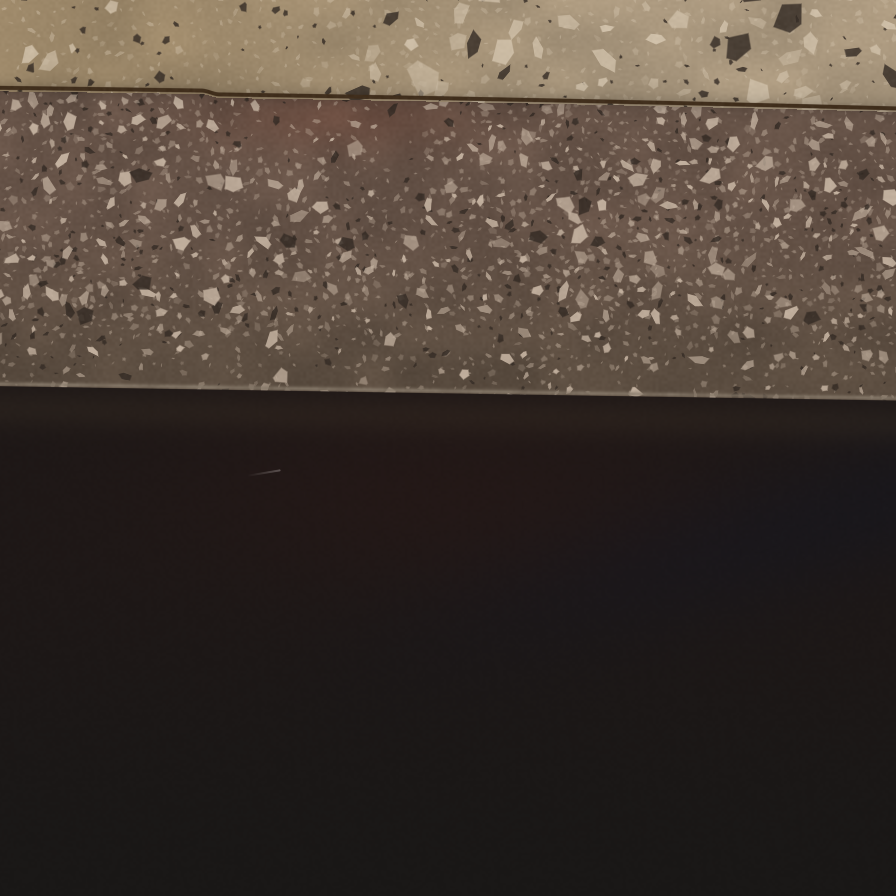
A WebGL 2 fragment shader for this texture:

```glsl
#version 300 es
precision highp float;
// Two bands of chipped terrazzo, pale over brown, above a dark shadowed face.

#define PALE_CELLS 27.0
#define COARSE_CELLS 47.0
#define FINE_CELLS 92.0
#define JOINT_WIDTH 0.0022
#define LIP_WIDTH 0.0026
#define GRAIN 0.025

uniform vec2 u_resolution;
out vec4 fragColor;

const vec3 PALE_CHIP = vec3(0.82, 0.76, 0.67);
const vec3 BROWN_CHIP = vec3(0.76, 0.69, 0.62);
const vec3 DARK_CHIP = vec3(0.20, 0.165, 0.14);

float hash(vec2 p) {
    return fract(sin(dot(p, vec2(127.1, 311.7))) * 43758.5453);
}

float noise(vec2 p) {
    vec2 i = floor(p), f = fract(p);
    f = f * f * (3.0 - 2.0 * f);
    return mix(mix(hash(i), hash(i + vec2(1, 0)), f.x),
               mix(hash(i + vec2(0, 1)), hash(i + vec2(1, 1)), f.x), f.y);
}

float blob(vec2 p, vec2 centre, vec2 radius) {
    vec2 q = (p - centre) / radius;
    return exp(-dot(q, q));
}

// Share of cells that hold a chip
float paleDensity(vec2 p) {
    return 0.28 + 0.62 * smoothstep(0.34, 0.42, p.x)
         + 0.45 * blob(p, vec2(0.03, 0.96), vec2(0.06))
         - 0.3 * blob(p, vec2(0.58, 0.91), vec2(0.05, 0.03));
}

float brownDensity(vec2 p) {
    float clear = blob(p, vec2(0.40, 0.87), vec2(0.13, 0.05));
    float lowFade = smoothstep(0.55, 0.68, p.y);
    return (0.4 + 0.42 * lowFade) * (1.0 - 0.75 * clear)
         * (0.65 + 0.6 * noise(p * 9.0));
}

// Distance to an irregular five-sided stone
float stone(vec2 p, vec2 id, float radius) {
    float angle = 6.2832 * hash(id + 3.7);
    float c = cos(angle), s = sin(angle);
    p = mat2(c, s, -s, c) * p;
    p.y *= 1.0 + 1.3 * hash(id + 8.2);
    float d = -1.0;
    for (int i = 0; i < 5; i++) {
        float k = float(i);
        float a = 1.2566 * (k + 0.5 * hash(id + k * 1.9));
        d = max(d, dot(p, vec2(cos(a), sin(a))) - radius * (0.7 + 0.5 * hash(id + k * 5.3)));
    }
    return d;
}

// Scatter one layer of stones over a base colour
vec3 scatter(vec3 base, vec2 p, float cells, bool pale, float size, float contrast, vec3 light) {
    vec2 home = floor(p * cells);
    float soft = cells * max(0.0012, 0.8 / u_resolution.y);
    for (int j = -1; j <= 1; j++)
    for (int i = -1; i <= 1; i++) {
        vec2 id = home + vec2(i, j);
        vec2 centre = id + 0.5 + 0.75 * (vec2(hash(id + 1.3), hash(id + 6.1)) - 0.5);
        vec2 place = centre / cells;
        float density = pale ? paleDensity(place) : brownDensity(place);
        if (hash(id + 2.9) > density) continue;
        float r = hash(id + 4.4);
        float radius = size * (0.3 + 0.7 * r * r);
        float cover = 1.0 - smoothstep(-soft, soft, stone(p * cells - centre, id, radius));
        float tone = hash(id + 7.7);
        vec3 bright = mix(base, light, contrast * (0.45 + 0.55 * hash(id + 9.6)));
        base = mix(base, tone < 0.16 ? mix(base, DARK_CHIP, 0.8) : bright, cover);
    }
    return base;
}

vec3 paleBand(vec2 p) {
    vec3 base = mix(vec3(0.61, 0.53, 0.41), vec3(0.66, 0.59, 0.49), smoothstep(0.1, 0.75, p.x));
    base *= 0.94 + 0.12 * noise(p * vec2(16.0, 22.0));
    base = scatter(base, p + 0.371, FINE_CELLS * 0.7, true, 0.32, 0.45, PALE_CHIP);
    return scatter(base, p, PALE_CELLS, true, 0.46, 1.0, PALE_CHIP);
}

vec3 brownBand(vec2 p) {
    vec3 base = mix(vec3(0.355, 0.30, 0.25), vec3(0.40, 0.325, 0.28), smoothstep(0.56, 0.78, p.y));
    base += vec3(0.025, -0.015, -0.02) * blob(p, vec2(0.38, 0.87), vec2(0.15, 0.04));
    base *= 0.92 + 0.16 * noise(p * 24.0);
    base = scatter(base, p, FINE_CELLS, false, 0.42, 0.5, BROWN_CHIP);
    return scatter(base, p, COARSE_CELLS, false, 0.46, 1.0, BROWN_CHIP);
}

vec3 darkFace(vec2 p, float depth) {
    vec3 c = mix(vec3(0.10, 0.092, 0.088), vec3(0.115, 0.092, 0.088), smoothstep(0.0, 0.4, p.y));
    c += vec3(0.022, 0.002, 0.0) * blob(p, vec2(0.48, 0.45), vec2(0.32, 0.11));
    float diagonal = p.y - (0.22 + 0.27 * p.x);
    c += vec3(-0.018, -0.002, 0.018) * exp(-pow((diagonal + 0.05) / 0.08, 2.0)) * smoothstep(0.25, 0.9, p.x);
    c += vec3(0.035, 0.03, 0.018) * exp(-pow((depth - 0.025) / 0.022, 2.0));
    // Faint scratch
    vec2 q = p - vec2(0.276, 0.469), along = vec2(0.036, 0.006);
    float t = clamp(dot(q, along) / dot(along, along), 0.0, 1.0);
    return c + 0.22 * t * (1.0 - smoothstep(0.0004, 0.0018, length(q - along * t)));
}

void main() {
    vec2 p = gl_FragCoord.xy / u_resolution;
    float aa = max(0.0008, 0.7 / u_resolution.y);
    float joint = 0.902 - 0.012 * p.x - 0.004 * smoothstep(0.225, 0.245, p.x) - 0.007 * p.x * p.x;
    float lip = 0.569 - 0.016 * p.x;

    vec3 color = p.y > joint - 0.004 ? paleBand(p) : brownBand(p);
    float under = joint - p.y;
    color *= 1.0 - 0.2 * exp(-abs(under) / 0.008);
    color = mix(color, vec3(0.25, 0.18, 0.11), 1.0 - smoothstep(JOINT_WIDTH - aa, JOINT_WIDTH + aa, abs(under)));

    // Worn light lip above the shadowed face
    float depth = lip - p.y;
    float glint = exp(-pow((depth + LIP_WIDTH) / LIP_WIDTH, 2.0));
    color = mix(color, vec3(0.52, 0.47, 0.41), glint * (0.55 + 0.4 * noise(p * 60.0)));
    color = mix(color, darkFace(p, depth), smoothstep(-aa, aa, depth));

    float grain = noise(p * 300.0) - 0.5;
    color += GRAIN * grain * mix(1.0, 0.25, step(0.0, depth));
    fragColor = vec4(color, 1.0);
}
```
